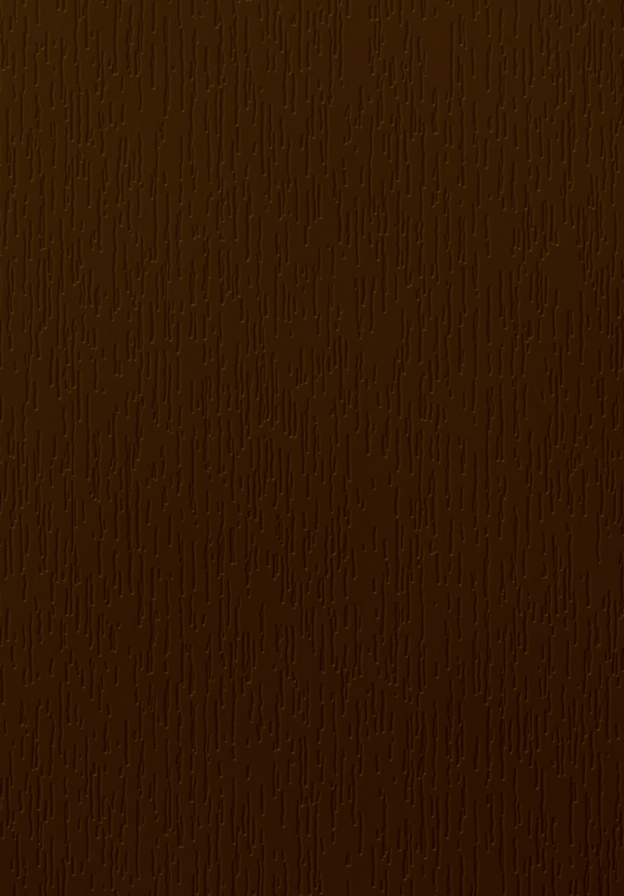
Give the GLSL for this texture, as a WebGL 1 fragment shader.

```glsl
precision highp float;
// Dark brown embossed wood-grain sheet: short vertical grooves lit from the upper left.
uniform vec2 u_resolution;

const vec3 SHADOW_BROWN = vec3(0.158, 0.048, 0.0);
const vec3 OLIVE_BROWN = vec3(0.240, 0.138, 0.018);

float hash(vec2 p) {
  p = fract(p * vec2(0.1031, 0.1137));
  p += dot(p, p.yx + 33.33);
  return fract((p.x + p.y) * p.x * 17.0 + p.y * 91.7);
}

float noise(vec2 p) {
  vec2 i = floor(p);
  vec2 f = fract(p);
  f = f * f * (3.0 - 2.0 * f);
  return mix(mix(hash(i), hash(i + vec2(1.0, 0.0)), f.x),
             mix(hash(i + vec2(0.0, 1.0)), hash(i + vec2(1.0, 1.0)), f.x), f.y);
}

// One groove per grid cell: a slightly wavy capsule of random length.
float grooveLayer(vec2 p, vec2 cellSize, float fill, float seed, float soft) {
  float column = floor(p.x / cellSize.x);
  float shift = hash(vec2(column, seed)) * cellSize.y;
  float row = floor((p.y + shift) / cellSize.y);
  vec2 id = vec2(column + seed * 3.0, row + seed * 7.0);
  vec2 q = vec2(p.x, p.y + shift) - (vec2(column, row) + 0.5) * cellSize;

  float radius = mix(0.0010, 0.0018, hash(id + 11.0));
  float room = 0.5 * cellSize.y - radius - 0.001;
  float halfLength = room * mix(0.15, 0.95, hash(id + 23.0));
  float wave = (noise(vec2(id.x * 5.0, p.y * 110.0)) - 0.5) * 0.0020;
  q.x -= (hash(id + 37.0) - 0.5) * 0.42 * cellSize.x + wave;
  q.y -= (hash(id + 51.0) - 0.5) * 2.0 * (room - halfLength);

  float edge = length(vec2(q.x, max(abs(q.y) - halfLength, 0.0))) - radius;
  float present = step(hash(id + 67.0), fill);
  return present * (1.0 - smoothstep(-soft, soft, edge));
}

// Long, medium and short grooves, then small pits.
float grooveDepth(vec2 p, float soft) {
  float depth = grooveLayer(p, vec2(0.0150, 0.092), 0.74, 3.0, soft);
  depth = max(depth, grooveLayer(p + 0.0057, vec2(0.0143, 0.062), 0.68, 17.0, soft));
  depth = max(depth, grooveLayer(p + 0.0113, vec2(0.0157, 0.040), 0.58, 29.0, soft));
  return max(depth, 0.9 * grooveLayer(p + 0.021, vec2(0.0147, 0.015), 0.16, 43.0, soft));
}

// Depth difference across a point, positive on walls facing the light.
float emboss(vec2 p, vec2 toLight, float soft) {
  return grooveDepth(p + toLight, soft) - grooveDepth(p - toLight, soft);
}

void main() {
  vec2 uv = gl_FragCoord.xy / u_resolution;
  vec2 p = gl_FragCoord.xy / u_resolution.y;
  float soft = max(0.0011, 0.55 / u_resolution.y);

  // Broad fade from olive at the upper left to red-brown at the lower right.
  float tone = 0.27 + 0.50 * uv.y - 0.16 * (uv.x - 0.5);
  tone += 0.12 * (noise(uv * vec2(4.0, 5.0) + 8.0) - 0.5);
  tone += 0.09 * (noise(p * vec2(230.0, 110.0)) - 0.5);

  // Groove walls, with brighter glints on the lower tips.
  float wall = emboss(p, vec2(-0.0011, 0.0006), soft);
  float tip = max(emboss(p, vec2(0.0, 0.0014), soft), 0.0);
  tone += (wall > 0.0 ? 0.42 : 0.52) * wall - 0.16 * grooveDepth(p, soft);
  tone += 1.05 * tip * tip;

  vec3 color = mix(SHADOW_BROWN, OLIVE_BROWN, clamp(tone, -0.6, 2.2));
  gl_FragColor = vec4(max(color, 0.0), 1.0);
}
```
